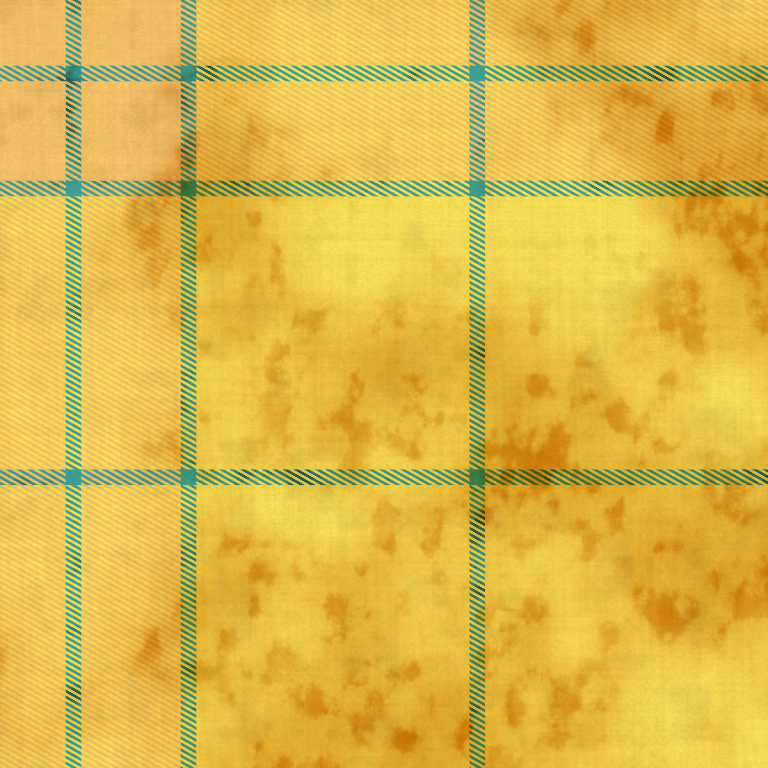
Write a three.js fragment shader that draws this pattern.

```glsl
// Yellow tartan cloth with teal twill stripes, peach bands and blotchy age stains.
varying vec2 vUv;

const vec3 YELLOW = vec3(0.955, 0.86, 0.335);
const vec3 PEACH = vec3(0.94, 0.745, 0.395);
const vec3 TEAL = vec3(0.25, 0.62, 0.57);
const vec3 STAIN_TINT = vec3(0.90, 0.74, 0.45);
const float STRIPE_HALF_WIDTH = 0.0102;
const float BAND_EDGE = 0.245;
const vec2 TWILL_COUNT = vec2(72.0, 128.0);

float hash(vec2 p) {
  return fract(sin(dot(p, vec2(127.1, 311.7))) * 43758.5453);
}

float noise(vec2 p) {
  vec2 cell = floor(p);
  vec2 f = fract(p);
  f = f * f * (3.0 - 2.0 * f);
  float low = mix(hash(cell), hash(cell + vec2(1.0, 0.0)), f.x);
  float high = mix(hash(cell + vec2(0.0, 1.0)), hash(cell + vec2(1.0)), f.x);
  return mix(low, high, f.y);
}

float fbm(vec2 p) {
  float sum = 0.0;
  float weight = 0.5;
  for (int i = 0; i < 6; i++) {
    sum += weight * noise(p);
    p = mat2(0.8, 0.6, -0.6, 0.8) * p * 2.03 + 17.3;
    weight *= 0.52;
  }
  return sum;
}

// Soft coverage of a stripe centred at c.
float stripe(float t, float c, float halfWidth, float blur) {
  return 1.0 - smoothstep(halfWidth - blur, halfWidth + blur, abs(t - c));
}

// Thread colour along one axis; the same sett serves warp and weft.
vec3 threadColor(float t, float blur) {
  vec3 color = mix(PEACH, YELLOW, smoothstep(BAND_EDGE - blur, BAND_EDGE + blur, t));
  float teal = stripe(t, 0.0957, STRIPE_HALF_WIDTH, blur)
             + stripe(t, 0.2455, STRIPE_HALF_WIDTH, blur)
             + stripe(t, 0.6215, STRIPE_HALF_WIDTH, blur);
  return mix(color, TEAL, min(teal, 1.0));
}

// Diagonal over-under mask: 1 where the warp lies on top.
float twill(vec2 p) {
  float phase = dot(p, TWILL_COUNT);
  float blur = 0.35 * fwidth(phase);
  return smoothstep(0.25 - blur, 0.25 + blur, abs(fract(phase) - 0.5));
}

// Fine brightness streaks along both thread directions.
float fibres(vec2 p) {
  float warp = noise(p * vec2(330.0, 14.0)) + noise(p * vec2(110.0, 5.0));
  float weft = noise(p * vec2(14.0, 330.0)) + noise(p * vec2(5.0, 110.0));
  return 0.5 * (warp + weft) - 1.0;
}

// Amount of staining: broad clouds, mottling and small specks.
float stains(vec2 p) {
  float cloud = fbm(p * 4.5 + 3.7);
  float mottle = fbm(p * vec2(30.0, 24.0) + 41.0);
  float edge = smoothstep(0.25, 0.55, length(p - vec2(0.52, 0.45)));
  float broad = smoothstep(0.34, 0.88, cloud + 0.08 * edge);
  float specks = smoothstep(0.54, 0.74, mottle) * smoothstep(0.42, 0.62, cloud);
  return broad * (0.65 + 0.7 * mottle) + 0.55 * specks;
}

void main() {
  vec2 fromTopLeft = vec2(vUv.x, 1.0 - vUv.y);
  vec2 blur = 0.6 * fwidth(vUv);

  // Woven sett
  vec3 warp = threadColor(fromTopLeft.x, blur.x);
  vec3 weft = threadColor(fromTopLeft.y, blur.y);
  vec3 cloth = mix(weft, warp, twill(vUv));

  // Age and grain
  cloth *= mix(vec3(1.0), STAIN_TINT, stains(fromTopLeft));
  float grain = noise(vUv * 380.0) - 0.5;
  cloth *= 1.0 + 0.045 * fibres(vUv) + 0.05 * grain;

  // Scattered dark scuffs, strongest on the teal yarn
  float tealness = smoothstep(0.75, 0.4, cloth.r);
  float scuff = smoothstep(0.55, 0.8, fbm(vUv * 22.0 + 9.0));
  cloth *= 1.0 - scuff * mix(0.05, 0.4, tealness);

  gl_FragColor = vec4(clamp(cloth, 0.0, 1.0), 1.0);
}
```
